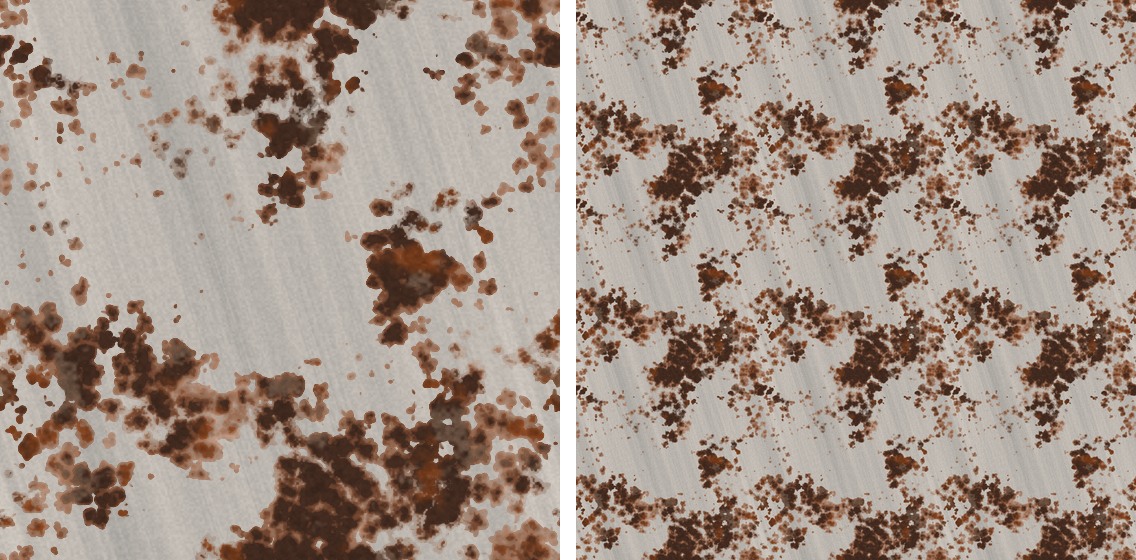
Left: one tile. Right: repeated 3 by 3.
This texture is drawn by a Shadertoy shader. Its source:

```glsl
const vec3 STEEL_DARK = vec3(0.66, 0.645, 0.625);
const vec3 STEEL_LIGHT = vec3(0.82, 0.79, 0.755);
const vec3 RUST_PALE = vec3(0.70, 0.56, 0.48);
const vec3 RUST_TAN = vec3(0.61, 0.44, 0.34);
const vec3 RUST_BROWN = vec3(0.46, 0.28, 0.19);
const vec3 RUST_DARK = vec3(0.25, 0.16, 0.12);
const vec3 RUST_ORANGE = vec3(0.56, 0.26, 0.09);
const vec3 RUST_ASH = vec3(0.48, 0.39, 0.32);
const float PATCH_FREQ = 7.0;      // rust patches per side
const float LOBE_FREQ = 25.0;      // rounded lumps per side
const float CRUMB_FREQ = 62.0;     // small crumbs per side
const float RUST_LEVEL = 0.605;    // higher leaves more bare steel
const float EDGE = 0.012;          // softness of crisp rims
const float FEATHER = 0.13;        // height range of faded rims
const float GRAIN_FREQ = 256.0;

float hash(vec2 p) {
    return fract(sin(dot(p, vec2(127.1, 311.7))) * 43758.5453);
}

// Value noise that wraps after a whole number of cells
float noise(vec2 p, vec2 cells, float seed) {
    p *= cells;
    vec2 i = floor(p), f = fract(p);
    f = f * f * (3.0 - 2.0 * f);
    vec2 a = mod(i, cells) + seed, b = mod(i + 1.0, cells) + seed;
    return mix(mix(hash(a), hash(vec2(b.x, a.y)), f.x),
               mix(hash(vec2(a.x, b.y)), hash(b), f.x), f.y);
}

float fbm(vec2 p, float cells, float seed) {
    float sum = 0.0, amp = 0.5;
    for (int k = 0; k < 4; k++) {
        sum += amp * noise(p, vec2(cells), seed);
        cells *= 2.0;
        amp *= 0.5;
        seed += 17.3;
    }
    return sum / 0.9375;
}

// Distance to the nearest scattered point, wrapping
float lumps(vec2 p, float cells, float seed) {
    p *= cells;
    vec2 i = floor(p), f = fract(p);
    float nearest = 2.0;
    for (int y = -1; y <= 1; y++)
    for (int x = -1; x <= 1; x++) {
        vec2 o = vec2(x, y);
        vec2 id = mod(i + o, cells) + seed;
        vec2 point = o + vec2(hash(id), hash(id + 51.7));
        nearest = min(nearest, distance(point, f));
    }
    return nearest;
}

// Brushed metal: streaks run along (1, -3), a whole-number slope
vec3 brushedSteel(vec2 p, float grain) {
    vec2 s = vec2(3.0 * p.x + p.y, p.x);
    float tone = 0.5;
    tone += 0.50 * (noise(s, vec2(3, 3), 3.1) - 0.5);
    tone += 0.30 * (noise(s, vec2(9, 3), 8.4) - 0.5);
    tone += 0.22 * (noise(s, vec2(34, 4), 14.2) - 0.5);
    tone += 0.26 * (noise(s, vec2(92, 5), 23.6) - 0.5);
    tone += 0.38 * (grain - 0.5);
    return mix(STEEL_DARK, STEEL_LIGHT, tone);
}

// Height of the rust above the bare metal
float rustHeight(vec2 p) {
    vec2 warp = vec2(fbm(p, 9.0, 31.0), fbm(p, 9.0, 47.0)) - 0.5;
    vec2 q = p + 0.07 * warp;
    float h = fbm(q, PATCH_FREQ, 5.0);
    h += 0.34 * (0.42 - lumps(p + 0.02 * warp, LOBE_FREQ, 61.0));
    h += 0.13 * (0.42 - lumps(p, CRUMB_FREQ, 83.0));
    return h - RUST_LEVEL;
}

vec3 rustColor(vec2 p, float height, float grain) {
    float speckle = noise(p, vec2(120), 71.0) - 0.5;
    float rim = 1.0 - smoothstep(0.0, 0.03, height);
    float tone = 0.26 + 4.2 * height + 1.7 * (fbm(p, 10.0, 91.0) - 0.5);
    tone += 0.35 * speckle + 0.30 * (grain - 0.5) + 0.12 * rim;
    vec3 c = mix(RUST_PALE, RUST_TAN, smoothstep(0.0, 0.35, tone));
    c = mix(c, RUST_BROWN, smoothstep(0.35, 0.62, tone));
    c = mix(c, RUST_DARK, smoothstep(0.60, 0.95, tone));
    float orange = smoothstep(0.55, 0.75, fbm(p, 13.0, 113.0));
    float ash = smoothstep(0.55, 0.72, fbm(p, 16.0, 137.0) + 0.15 * speckle);
    c = mix(c, RUST_ORANGE, 0.6 * orange * smoothstep(0.35, 0.6, tone));
    c = mix(c, RUST_ASH, 0.6 * ash * smoothstep(0.4, 0.7, tone));
    return c * (1.0 + 0.16 * (grain - 0.5) + 0.2 * speckle);
}

void mainImage(out vec4 fragColor, in vec2 fragCoord) {
    vec2 p = fragCoord / iResolution.xy;
    float grain = noise(p, vec2(GRAIN_FREQ), 7.0);
    float height = rustHeight(p);

    // Crisp rims in some places, stippled fading rims in others
    float crisp = smoothstep(-EDGE, EDGE, height);
    float faded = smoothstep(0.0, FEATHER, height + 0.11 * (grain - 0.4));
    float fade = smoothstep(0.48, 0.68, noise(p, vec2(8), 151.0));
    float cover = mix(crisp, max(faded, 0.3 * crisp), fade);

    vec3 color = mix(brushedSteel(p, grain), rustColor(p, height, grain), cover);
    fragColor = vec4(color, 1.0);
}
```
